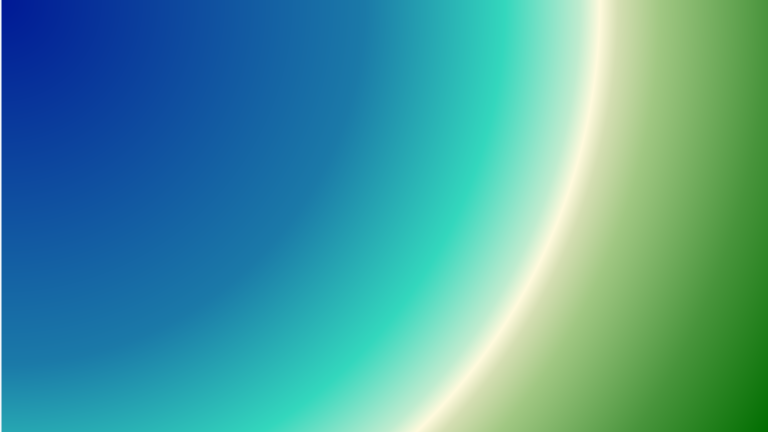
Write a WebGL 2 fragment shader that draws this background.

```glsl
#version 300 es
precision highp float;
// Draws a radial gradient from deep blue through turquoise to a cream ring and green.

uniform vec2 u_resolution;
out vec4 fragColor;

const vec3 DEEP_BLUE = vec3(0.0, 0.095, 0.585);
const vec3 SEA_BLUE = vec3(0.105, 0.478, 0.660);
const vec3 TURQUOISE = vec3(0.200, 0.843, 0.740);
const vec3 FOAM = vec3(0.750, 0.925, 0.812);
const vec3 CREAM = vec3(1.0, 0.980, 0.865);
const vec3 SAND = vec3(0.835, 0.872, 0.700);
const vec3 SAGE = vec3(0.630, 0.782, 0.512);
const vec3 LEAF = vec3(0.285, 0.582, 0.235);
const vec3 FOREST = vec3(0.0, 0.430, 0.0);
const vec3 PALE_EDGE = vec3(0.96, 0.97, 0.98);

// Blends towards the next colour between two radii.
vec3 addStop(vec3 color, vec3 next, float start, float end, float radius) {
    return mix(color, next, clamp((radius - start) / (end - start), 0.0, 1.0));
}

// Colour along the radius, measured in canvas heights.
vec3 radialColor(float radius) {
    vec3 color = addStop(DEEP_BLUE, SEA_BLUE, 0.0, 0.845, radius);
    color = addStop(color, TURQUOISE, 0.845, 1.169, radius);
    color = addStop(color, FOAM, 1.169, 1.343, radius);
    color = addStop(color, CREAM, 1.343, 1.389, radius);
    color = addStop(color, SAND, 1.389, 1.431, radius);
    color = addStop(color, SAGE, 1.431, 1.528, radius);
    color = addStop(color, LEAF, 1.528, 1.778, radius);
    return addStop(color, FOREST, 1.778, 2.040, radius);
}

// Coverage of a strip along the left side, softened over one pixel.
float leftStrip(float x, float width, float pixel) {
    return 1.0 - clamp((x - width) / pixel + 0.5, 0.0, 1.0);
}

void main() {
    vec2 point = gl_FragCoord.xy / u_resolution.y;
    float pixel = 1.0 / u_resolution.y;

    // Rings centred on the upper left corner
    vec3 color = radialColor(distance(point, vec2(0.0, 1.0)));

    // Thin pale border
    color = mix(color, PALE_EDGE, leftStrip(point.x, 0.0035, pixel));

    fragColor = vec4(color, 1.0);
}
```
